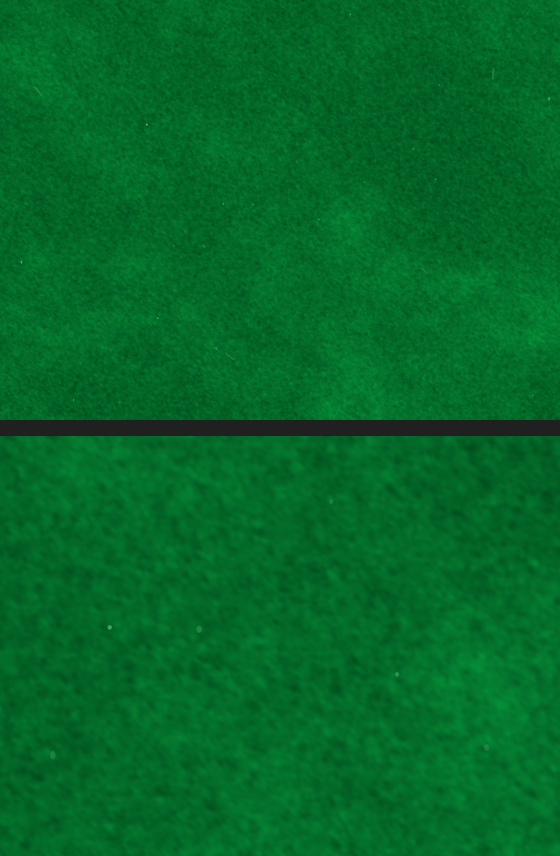
Top: the whole. Bottom: its middle third, enlarged.
A WebGL 2 fragment shader for this texture:

```glsl
#version 300 es
precision highp float;

#define NAP_ANGLE -0.65      // direction of the fibres, radians
#define NAP_STRETCH 1.35     // elongation along the nap
#define CLOUD_SCALE 3.2      // broadest patches per canvas height
#define CLOUD_CONTRAST 0.023
#define GRAIN_SCALE 165.0    // tufts per canvas height
#define GRAIN_CONTRAST 0.024
#define SPECK_GRID 9.0
#define SPECK_SHARE 0.22
#define FIBRE_GRID 4.5
#define FIBRE_SHARE 0.28
#define FELT_GREEN vec3(0.011, 0.421, 0.162)
#define LINT_COLOUR vec3(0.36, 0.76, 0.44)

uniform vec2 u_resolution;
out vec4 fragColor;

vec3 hash3(vec2 p) {
    vec3 q = fract(p.xyx * vec3(0.1031, 0.1030, 0.0973));
    q += dot(q, q.yxz + 33.33);
    return fract((q.xxy + q.yzz) * q.zyx);
}

mat2 rotation(float angle) {
    float c = cos(angle), s = sin(angle);
    return mat2(c, -s, s, c);
}

// Cellular noise: soft tufts of random sign, roughly unit deviation
float tufts(vec2 p) {
    vec2 cell = floor(p), local = p - cell;
    float sum = 0.0;
    for (int y = -1; y <= 1; y++) {
        for (int x = -1; x <= 1; x++) {
            vec2 offset = vec2(x, y);
            vec3 h = hash3(cell + offset);
            vec2 d = offset + h.xy - local;
            float k = max(0.0, 1.0 - dot(d, d));
            sum += (2.0 * h.z - 1.0) * k * k;
        }
    }
    return 2.2 * sum;
}

// Worn patches, from broad tone down to small blotches
float clouds(vec2 p) {
    float sum = 0.0, amplitude = 0.55, scale = CLOUD_SCALE;
    for (int i = 0; i < 5; i++) {
        sum += amplitude * tufts(p * scale + 37.0 * float(i + 1));
        p = rotation(0.25) * p;
        amplitude *= i == 0 ? 1.05 : 0.75;
        scale *= 2.1;
    }
    return sum + 0.14 * (sum * sum - 1.0);
}

// Short nap: two sizes of fine tufts
float grain(vec2 p) {
    return 0.8 * tufts(p * GRAIN_SCALE + 211.0)
         + 0.6 * tufts(p * GRAIN_SCALE * 1.8 + 503.0);
}

// Sparse round dust specks
float specks(vec2 p, float pixel) {
    vec2 cell = floor(p * SPECK_GRID);
    vec3 h = hash3(cell + 71.0), v = hash3(cell + 129.0);
    vec2 centre = (cell + mix(vec2(0.1), vec2(0.9), h.xy)) / SPECK_GRID;
    float radius = mix(0.0010, 0.0024, v.x);
    float dist = length((p - centre) * vec2(1.0, mix(0.6, 1.0, v.z)));
    float dot_ = 1.0 - smoothstep(radius - 0.5 * pixel, radius + 0.7 * pixel, dist);
    return dot_ * step(h.z, SPECK_SHARE) * mix(0.25, 0.85, v.y * v.y);
}

// Sparse curved lint fibres
float fibres(vec2 p, float pixel) {
    vec2 cell = floor(p * FIBRE_GRID);
    vec3 h = hash3(cell + 17.0), v = hash3(cell + 303.0);
    vec2 centre = (cell + mix(vec2(0.2), vec2(0.8), h.xy)) / FIBRE_GRID;
    vec2 q = rotation(6.2832 * v.x) * (p - centre);
    q.y -= mix(-22.0, 22.0, v.y) * q.x * q.x;
    q.x -= clamp(q.x, -0.012, 0.012);
    float line = 1.0 - smoothstep(0.0006, 0.0012 + pixel, length(q));
    return line * step(h.z, FIBRE_SHARE) * mix(0.12, 0.35, v.z);
}

void main() {
    vec2 p = gl_FragCoord.xy / u_resolution.y;
    float pixel = 1.0 / u_resolution.y;
    vec2 nap = rotation(NAP_ANGLE) * p;
    nap.x /= NAP_STRETCH;

    // Felt brightness shifts green most, blue less, red barely
    float tone = CLOUD_CONTRAST * clouds(nap) + GRAIN_CONTRAST * grain(nap);
    vec3 colour = FELT_GREEN + tone * vec3(0.07, 1.0, 0.43);

    float lint = max(specks(p, pixel), fibres(p, pixel));
    fragColor = vec4(mix(colour, LINT_COLOUR, lint), 1.0);
}
```
